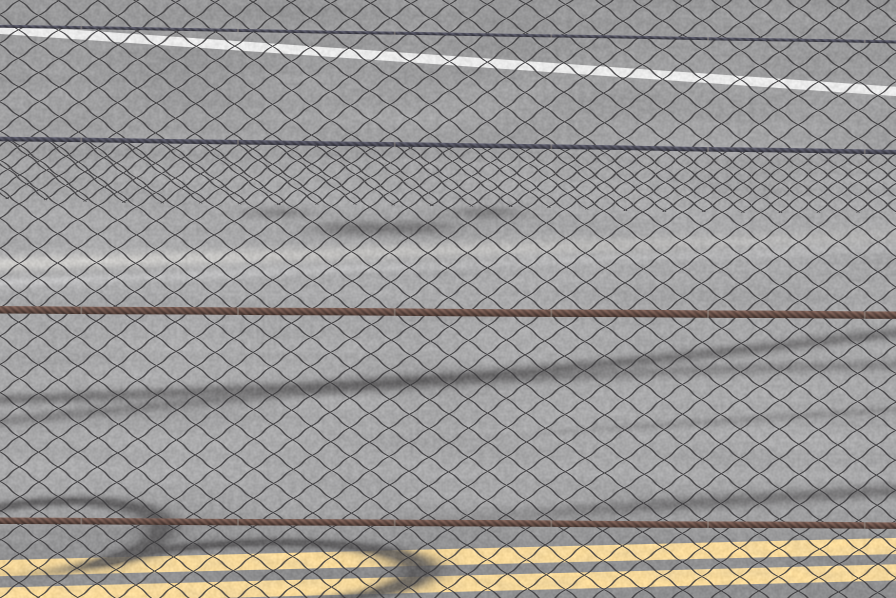
A Shadertoy shader for this pattern:

```glsl
#define CELL vec2(0.0652, 0.0488)
#define WIRE_HALF 0.00105
#define WIRE_BEND 0.027
#define SAG 0.006
#define TIE_PITCH 0.262
#define GRAIN 0.045
#define ASPHALT vec3(0.66, 0.66, 0.665)
#define RUBBER vec3(0.35, 0.345, 0.35)
#define YELLOW vec3(0.98, 0.86, 0.61)
#define WIRE_COLOR vec3(0.24, 0.235, 0.245)
#define STEEL vec3(0.29, 0.29, 0.34)
#define RUST vec3(0.39, 0.30, 0.27)

vec2 hashGradient(vec2 cell) {
    float angle = 6.2832 * fract(sin(dot(cell, vec2(127.1, 311.7))) * 43758.5);
    return vec2(cos(angle), sin(angle));
}

float gradientNoise(vec2 p) {
    vec2 i = floor(p), f = fract(p);
    vec2 u = f * f * f * (f * (f * 6.0 - 15.0) + 10.0);
    vec2 e = vec2(1.0, 0.0);
    float a = dot(hashGradient(i), f);
    float b = dot(hashGradient(i + e.xy), f - e.xy);
    float c = dot(hashGradient(i + e.yx), f - e.yx);
    float d = dot(hashGradient(i + e.xx), f - e.xx);
    return mix(mix(a, b, u.x), mix(c, d, u.x), u.y);
}

// Antialiased coverage of a band; bands thinner than a pixel fade instead
float band(float dist, float halfWidth) {
    float h = halfWidth * iResolution.y, d = abs(dist) * iResolution.y;
    return clamp(h - d + 0.5, 0.0, min(1.0, 2.0 * h));
}

float soft(float dist, float width) {
    return exp(-dist * dist / (width * width));
}

// Height above a line running from the left edge to the right edge
float above(vec2 p, float left, float right) {
    return p.y - mix(left, right, p.x / 1.5);
}

// Perspective-flattened tyre ring, wider at its sides
float tyreLoop(vec2 p, vec2 center, vec2 radius, float skew) {
    vec2 q = p - center;
    q.x -= skew * q.y;
    float ring = soft(length(q / radius) - 1.0, 0.14);
    return ring * smoothstep(-1.3, 0.5, q.x / radius.x + q.y / radius.y);
}

vec3 road(vec2 p) {
    float streaks = gradientNoise(vec2(p.x * 2.0, (p.y + 0.01 * p.x) * 34.0));
    float blotch = gradientNoise(p * vec2(5.0, 14.0));
    vec3 color = ASPHALT + 0.03 * streaks + 0.025 * blotch;
    color -= 0.06 * smoothstep(0.6, 1.0, p.y) + 0.10 * smoothstep(0.20, 0.05, p.y);

    // Pale worn streaks
    float fade = mix(1.0, 0.35, p.x / 1.5);
    color += vec3(0.14, 0.135, 0.12) * fade * soft(above(p, 0.558, 0.605), 0.013);
    color += 0.09 * fade * soft(above(p, 0.527, 0.585), 0.008);

    // Painted lines
    float wear = 0.96 + 0.12 * gradientNoise(p * vec2(22.0, 60.0));
    color = mix(color, vec3(0.92), band(above(p, 0.951, 0.847), 0.0078));
    float yellow = band(above(p, 0.050, 0.087), 0.0135) + band(above(p, 0.004, 0.043), 0.0135);
    color = mix(color, YELLOW, min(yellow, 1.0) * wear);

    // Skid marks and oily stains
    float bow = 0.018 * sin(p.x * 2.1);
    float skid = 0.60 * soft(above(p, 0.332, 0.443) + bow, 0.010);
    skid += 0.42 * soft(above(p, 0.295, 0.390) - bow, 0.010);
    skid += 0.28 * soft(above(p, 0.215, 0.315), 0.007) * smoothstep(0.6, 1.3, p.x);
    skid += 0.60 * soft(above(p, 0.085, 0.180), 0.012) * smoothstep(0.6, 1.2, p.x);
    skid += 0.90 * tyreLoop(p, vec2(0.06, 0.100), vec2(0.20, 0.062), 1.0);
    skid += 0.95 * tyreLoop(p, vec2(0.43, 0.040), vec2(0.27, 0.053), 0.6);
    for (int i = 0; i < 4; i++) {
        float k = float(i);
        vec2 q = p - vec2(0.47 + 0.115 * k, 0.645 - 0.03 * sin(k * 1.05));
        skid += 0.5 * soft(length(q / vec2(0.065, 0.012)) + 0.5 * blotch, 0.9);
    }
    color = mix(color, RUBBER, min(skid, 0.85));
    return color + GRAIN * gradientNoise(p * 210.0) + GRAIN * gradientNoise(p * 95.0);
}

// Diamond mesh whose wires flatten where they link
float mesh(vec2 s) {
    s.y += WIRE_BEND * sin(12.5664 * s.y);
    vec2 diagonal = vec2(s.x + s.y, s.x - s.y);
    vec2 dist = abs(diagonal - round(diagonal)) / length(1.0 / CELL);
    return band(min(dist.x, dist.y), WIRE_HALF);
}

// Twisted cable with lit strands and evenly spaced ties
vec3 cable(vec3 color, vec2 p, float left, float right, float halfWidth, vec3 tint) {
    float d = above(p, left, right) + 0.001 * gradientNoise(vec2(p.x * 4.0, left * 50.0));
    float strand = 0.5 + 0.5 * sin(6.2832 * (p.x + 1.2 * d) / 0.013);
    vec3 shade = tint * (0.85 + 0.3 * strand + 0.25 * d / halfWidth);
    float tie = mod(p.x - 0.398 + 0.5 * TIE_PITCH, TIE_PITCH) - 0.5 * TIE_PITCH;
    shade = mix(shade, vec3(0.60, 0.57, 0.54), 0.5 * band(tie, 0.0015));
    return mix(color, shade, band(d, halfWidth));
}

void mainImage(out vec4 fragColor, in vec2 fragCoord) {
    vec2 p = fragCoord / iResolution.y;
    vec3 color = road(p);

    // Main fence, gently sagging
    vec2 sag = SAG * vec2(gradientNoise(p * 5.0), gradientNoise(p * 5.0 + 17.0));
    vec2 s = (p + sag + vec2(0.0, 0.010 * p.x)) / CELL;
    float wires = mesh(s);

    // Overlapping strip: rising wires doubled, falling wires drifting apart
    float drift = 0.06 + 0.13 * p.x;
    vec2 t = s + vec2(0.25 + drift, drift - 0.25);
    float strip = smoothstep(13.40, 13.46, t.y - abs(fract(t.x) - 0.5));
    strip *= step(above(p, 0.768, 0.746), 0.0);
    wires = max(wires, mesh(t) * strip);
    color = mix(color, WIRE_COLOR, 0.90 * wires);

    // Tension cables
    color = cable(color, p, 0.956, 0.930, 0.0025, STEEL);
    color = cable(color, p, 0.768, 0.746, 0.0038, STEEL);
    color = cable(color, p, 0.482, 0.473, 0.0062, RUST);
    color = cable(color, p, 0.129, 0.121, 0.0054, RUST);
    fragColor = vec4(clamp(color, 0.0, 1.0), 1.0);
}
```
